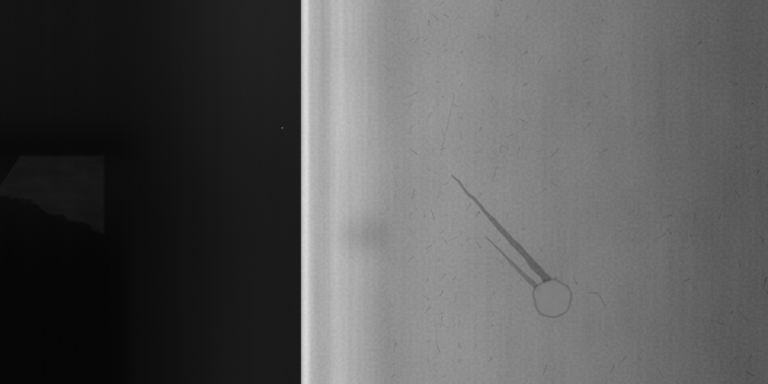
Give the GLSL for this texture, as a WebGL 1 fragment shader.

```glsl
precision highp float;
// Brushed grey metal sheet with scratches and a smudge, beside a dark shadowed panel.
uniform vec2 u_resolution;

const float EDGE_X = 0.784;                   // seam between panel and sheet
const vec2 SMUDGE_POS = vec2(1.437, 0.222);
const vec2 SMUDGE_SIZE = vec2(0.049, 0.047);
const vec2 SPOT_POS = vec2(0.735, 0.667);
const float SPECK_CELL = 0.042;
const float SPECK_DEPTH = 0.085;
const float GRAIN = 0.030;
const float STREAKS = 0.035;

float hash(vec2 p) {
  vec3 q = fract(vec3(p.xyx) * 0.1031);
  q += dot(q, q.yzx + 33.33);
  return fract((q.x + q.y) * q.z);
}

vec2 gradient(vec2 cell) {
  float a = 6.2832 * hash(cell);
  return vec2(cos(a), sin(a));
}

float noise(vec2 p) {
  vec2 i = floor(p), f = fract(p);
  vec2 u = f * f * f * (f * (f * 6.0 - 15.0) + 10.0);
  vec2 e = vec2(1.0, 0.0);
  float low = mix(dot(gradient(i), f), dot(gradient(i + e), f - e), u.x);
  float high = mix(dot(gradient(i + e.yx), f - e.yx), dot(gradient(i + 1.0), f - 1.0), u.x);
  return mix(low, high, u.y);
}

float fbm(vec2 p) {
  return noise(p) + 0.5 * noise(p * 2.1 + 7.3) + 0.25 * noise(p * 4.3 + 19.1);
}

float bell(float x, float width) {
  return exp(-x * x / (width * width));
}

// Distance to a line whose half width grows from start to end.
float taper(vec2 p, vec2 a, vec2 b, float startWidth, float endWidth) {
  vec2 d = b - a;
  float h = clamp(dot(p - a, d) / dot(d, d), 0.0, 1.0);
  return length(p - a - d * h) - mix(startWidth, endWidth, h);
}

float fill(float d, float soft) {
  return 1.0 - smoothstep(-soft, soft, d);
}

// Short slanted marks, one candidate per grid cell.
float specks(vec2 p, float cellSize, float density, float soft) {
  vec2 cell = floor(p / cellSize);
  vec2 seed = cell + cellSize * 977.0;
  vec2 centre = (cell + 0.32 + 0.36 * vec2(hash(seed + 3.1), hash(seed + 8.7))) * cellSize;
  float angle = 0.35 + 1.1 * hash(seed + 15.3);
  if (hash(seed + 41.0) < 0.3) angle = -angle;
  vec2 reach = vec2(cos(angle), sin(angle)) * cellSize * mix(0.04, 0.25, hash(seed + 22.9));
  float d = taper(p, centre - reach, centre + reach, 0.0004, 0.0017);
  return fill(d, soft) * step(hash(seed), density) * (0.35 + 0.65 * hash(seed + 31.7));
}

float darkPanel(vec2 p, float soft) {
  float tone = mix(0.045, 0.075, smoothstep(0.35, 1.0, p.y));
  tone += 0.055 * smoothstep(0.30, 0.68, p.x);
  tone -= 0.020 * fill(p.x - 0.34, 0.08) * bell(p.y - 0.62, 0.055);
  tone -= 0.022 * fill(p.x - 0.33, 0.06) * (1.0 - smoothstep(0.25, 0.58, p.y));
  // Faint reflected patch with a ragged lower rim
  float rim = 0.497 - 0.38 * p.x + 0.022 * fbm(p * 16.0);
  float patchDist = max(max(p.x - 0.271, p.y - 0.594), rim - p.y);
  patchDist = max(patchDist, p.y - 0.515 - 1.5 * p.x);
  tone += 0.042 * fill(patchDist, 0.005) * (1.0 + 0.45 * fbm(p * vec2(10.0, 28.0)));
  tone += 0.006 * noise(vec2(p.x * 38.0, p.y * 1.5)) + 0.004 * noise(p * 150.0);
  return tone + 0.30 * fill(length(p - SPOT_POS) - 0.002, soft);
}

float metalSheet(vec2 p, float soft) {
  // Broad falloff from the lit seam to the right side
  float glowEnd = 0.94 + 0.035 * bell(p.y - 0.56, 0.18) - 0.025 * bell(p.y - 0.39, 0.06);
  float tone = mix(0.70, 0.575, smoothstep(glowEnd - 0.07, glowEnd + 0.09, p.x));
  tone -= 0.095 * smoothstep(1.10, 1.55, p.x) + 0.135 * smoothstep(1.48, 2.0, p.x);
  tone -= 0.020 * bell(p.x - 1.01, 0.06);
  // Seam highlight and the rolled bands next to it
  tone += 0.15 * bell(p.x - 0.797, 0.009) + 0.03 * bell(p.x - 0.878, 0.018);
  tone -= 0.045 * bell(p.x - 0.842, 0.022);
  tone -= 0.045 * bell(p.y - 0.39, 0.045) * bell(p.x - 0.94, 0.065);
  // Brushing, mottling and grain
  float nearSeam = 1.0 - smoothstep(0.85, 1.05, p.x);
  tone += STREAKS * mix(0.35, 1.0, nearSeam) * noise(vec2(p.x * 85.0, p.y * 2.0));
  tone += 0.018 * fbm(p * vec2(9.0, 5.0)) + GRAIN * noise(p * 120.0);
  // Scattered pits, thickest left of centre
  float density = 0.12 + 0.38 * bell(p.x - 1.14, 0.17);
  float marks = 0.0;
  for (int i = 0; i < 3; i++) {
    float k = float(i);
    marks += specks(p + k * vec2(0.37, 0.61), SPECK_CELL * (1.0 + 0.35 * k), density, soft);
  }
  tone -= SPECK_DEPTH * min(marks, 1.0) * smoothstep(0.93, 1.08, p.x);
  // Long scratches running into the smudge
  vec2 q = p + 0.004 * vec2(noise(p * 35.0), noise(p * 35.0 + 50.0));
  float upper = taper(q, vec2(1.178, 0.543), vec2(1.425, 0.272), 0.0022, 0.0105);
  float lower = taper(q, vec2(1.264, 0.385), vec2(1.405, 0.243), 0.0015, 0.0075);
  float hair = taper(q, vec2(1.184, 0.755), vec2(1.147, 0.595), 0.0005, 0.0012);
  tone -= 0.125 * fill(upper, soft) + 0.095 * fill(lower, soft) * (1.0 - fill(upper, soft));
  tone -= 0.065 * fill(hair, soft);
  // Smudge with a dark rim, and a small curved nick beside it
  float smudge = (length((q - SMUDGE_POS) / SMUDGE_SIZE) - 1.0) * SMUDGE_SIZE.y;
  smudge += 0.006 * noise(p * 24.0);
  tone = mix(tone, 0.495 + 0.02 * fbm(p * 30.0), 0.85 * fill(smudge, soft));
  tone -= 0.075 * bell(smudge, 0.0032);
  vec2 nick = q - vec2(1.535, 0.198);
  tone -= 0.06 * fill(abs(length(nick) - 0.040) - 0.0015, soft) * step(0.0, min(nick.x, nick.y));
  return tone;
}

void main() {
  vec2 p = gl_FragCoord.xy / u_resolution.y;
  float soft = max(1.0 / u_resolution.y, 0.0015);
  float sheet = smoothstep(EDGE_X - soft, EDGE_X + soft, p.x);
  float tone = mix(darkPanel(p, soft), metalSheet(p, soft), sheet);
  gl_FragColor = vec4(vec3(clamp(tone, 0.0, 1.0)), 1.0);
}
```
